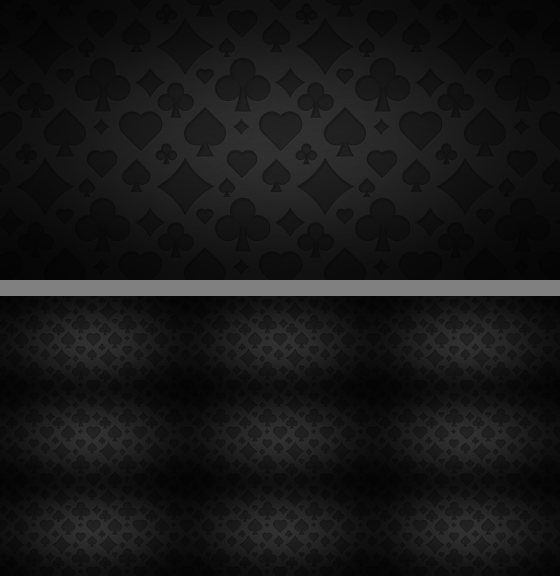
Top, the tile; bottom, the same tile 3 across and 3 down.
Write a Shadertoy shader that draws this pattern.

```glsl
const vec2 REPEATS = vec2(4.0, 2.0);
const vec3 CENTRE_GREY = vec3(0.190);
const vec3 EDGE_GREY = vec3(0.022);
const float VIGNETTE_RADIUS = 1.32;
const float SUIT_SHADE = 0.71;      // suit brightness relative to the ground
const float RIM_DARKEN = 0.16;
const float RIM_WIDTH = 0.012;
const float SHADOW_DARKEN = 0.18;
const float SHADOW_WIDTH = 0.022;
const vec2 SHADOW_SHIFT = vec2(-0.005, 0.009);
const float GLINT = 0.07;
const vec2 GRAIN_CELLS = vec2(96.0, 192.0);
const float GRAIN_AMOUNT = 0.05;

// Large, medium and small copy of each suit: centre in the tile, half width
const vec3 DIAMONDS[3] = vec3[3](vec3(0.323, 0.667, 0.207), vec3(0.073, 0.411, 0.108), vec3(0.724, 0.094, 0.060));
const vec3 CLUBS[3] = vec3[3](vec3(0.734, 0.396, 0.198), vec3(0.255, 0.286, 0.130), vec3(0.188, 0.901, 0.077));
const vec3 HEARTS[3] = vec3[3](vec3(0.005, 0.062, 0.155), vec3(0.729, 0.828, 0.109), vec3(0.464, 0.453, 0.062));
const vec3 SPADES[3] = vec3[3](vec3(0.464, 0.057, 0.150), vec3(0.974, 0.745, 0.101), vec3(0.620, 0.661, 0.058));

float hash(vec2 cell) {
    uvec2 k = uvec2(cell) * uvec2(1597u, 3571u);
    uint n = (k.x ^ k.y) * 73939u;
    n = (n ^ (n >> 13)) * 39119u;
    return float((n ^ (n >> 9)) & 65535u) / 65535.0;
}

// Value noise that wraps after the given number of cells
float wrappedNoise(vec2 p, vec2 cells) {
    vec2 i = floor(p), f = smoothstep(0.0, 1.0, fract(p));
    vec2 a = mod(i, cells), b = mod(i + 1.0, cells);
    return mix(mix(hash(a), hash(vec2(b.x, a.y)), f.x),
               mix(hash(vec2(a.x, b.y)), hash(b), f.x), f.y);
}

// Suits have a half width of one
float diamond(vec2 p) {
    const float ARC = 2.0;
    p = abs(p);
    float sides = length(vec2(ARC, ARC - 1.0)) - length(p - ARC);
    return max(sides, max(p.x, p.y) - 0.98);
}

float heart(vec2 p) {
    const float SCALE = 0.604;
    p = vec2(abs(p.x), p.y + 0.914) * SCALE;
    if (p.x + p.y > 1.0) return (length(p - vec2(0.25, 0.75)) - 0.3536) / SCALE;
    float notch = length(p - vec2(0.0, 1.0));
    float side = length(p - 0.5 * max(p.x + p.y, 0.0));
    return min(notch, side) * sign(p.x - p.y) / SCALE;
}

float stem(vec2 p, float top, float bottom, float foot) {
    float t = clamp((top - p.y) / (top - bottom), 0.0, 1.0);
    float flare = abs(p.x) - mix(0.09, foot, t * t);
    return max(flare * 0.85, max(p.y - top, bottom - p.y));
}

float spade(vec2 p) {
    float leaf = heart(vec2(p.x, 0.27 - p.y));
    return min(leaf, stem(p, -0.1, -1.16, 0.43));
}

float club(vec2 p) {
    vec2 m = vec2(abs(p.x), p.y);
    float lobes = min(length(m - vec2(0.0, 0.5)), length(m - vec2(0.53, -0.13))) - 0.465;
    float core = length(p - vec2(0.0, 0.08)) - 0.2;
    return min(min(lobes, core), stem(p, 0.1, -0.97, 0.29));
}

// Position relative to a suit, wrapped round the tile and scaled
vec2 local(vec2 p, vec3 s) {
    return (fract(p - s.xy + 0.5) - 0.5) / s.z;
}

float suits(vec2 p) {
    float d = 1.0;
    for (int i = 0; i < 3; i++) {
        d = min(d, diamond(local(p, DIAMONDS[i])) * DIAMONDS[i].z);
        d = min(d, club(local(p, CLUBS[i])) * CLUBS[i].z);
        d = min(d, heart(local(p, HEARTS[i])) * HEARTS[i].z);
        d = min(d, spade(local(p, SPADES[i])) * SPADES[i].z);
    }
    return d;
}

void mainImage(out vec4 fragColor, in vec2 fragCoord) {
    vec2 uv = fragCoord / iResolution.xy;
    vec2 tile = uv * REPEATS;
    float pixel = REPEATS.y / iResolution.y;

    // Vignette, levelled off at the borders so that it continues smoothly
    vec2 c = abs(2.0 * uv - 1.0);
    c -= pow(c, vec2(8.0)) / 8.0;
    vec3 col = mix(CENTRE_GREY, EDGE_GREY, smoothstep(0.0, VIGNETTE_RADIUS, length(c)));

    // Pressed suits: dark rim, inner shadow above, faint glint below
    float d = suits(tile);
    float shifted = suits(tile + SHADOW_SHIFT);
    float fill = 1.0 - smoothstep(-0.7 * pixel, 0.7 * pixel, d);
    float rim = smoothstep(-RIM_WIDTH, 0.0, d);
    float shadow = smoothstep(-SHADOW_WIDTH, 0.0, shifted);
    float glint = (1.0 - smoothstep(-0.004, 0.004, shifted)) * (1.0 - fill);
    float pressed = SUIT_SHADE * (1.0 - RIM_DARKEN * rim) * (1.0 - SHADOW_DARKEN * shadow);
    col *= mix(1.0 + GLINT * glint, pressed, fill);

    // Fine horizontal grain
    float grain = wrappedNoise(uv * GRAIN_CELLS, GRAIN_CELLS) - 0.5;
    fragColor = vec4(col * (1.0 + GRAIN_AMOUNT * grain), 1.0);
}
```
